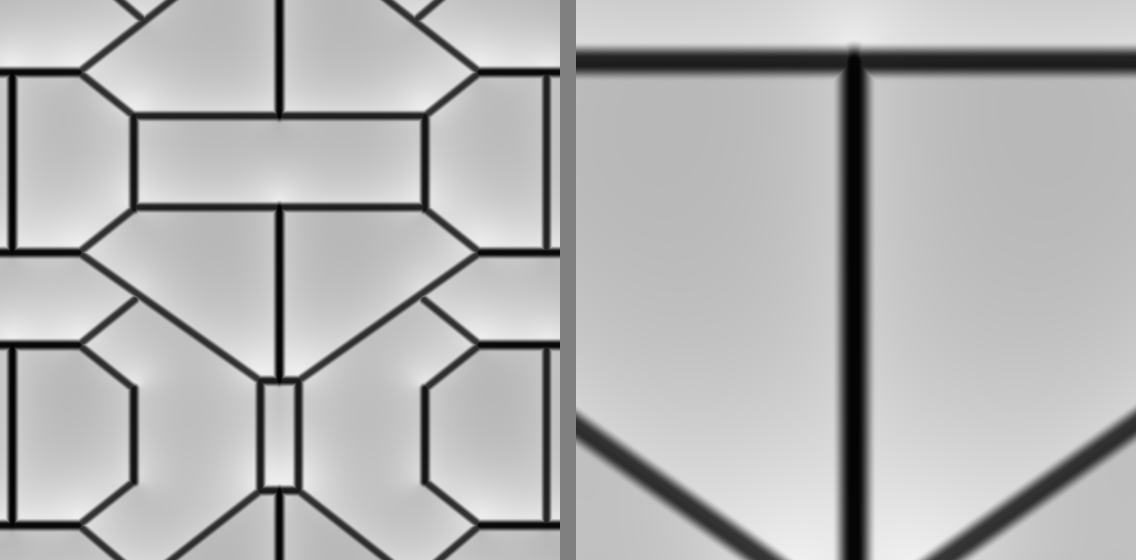
Left, the full canvas; right, a detail of the centre.
Write a WebGL 2 fragment shader that draws this pattern.

```glsl
#version 300 es
precision highp float;

uniform vec2 u_resolution;
out vec4 fragColor;

float ink = 0.0;    // darkness of the seams
float shadow = 1.0; // remaining room for edge light

// Adds one seam from a to b, wrapped vertically, with light on the tile above it
void seam(vec2 p, vec2 a, vec2 b, float strength) {
  vec2 middle = 0.5 * (a + b);
  vec2 halfSpan = 0.5 * (b - a);
  vec2 q = p - middle;
  q.y -= floor(q.y + 0.5);
  float along = clamp(dot(q, halfSpan) / dot(halfSpan, halfSpan), -1.0, 1.0);
  vec2 away = q - halfSpan * along;
  float dist = length(away);
  float facing = 0.5 + 0.5 * away.y / (dist + 0.0005);
  float width = mix(0.0105, 0.0135, smoothstep(0.7, 1.0, strength));
  ink = max(ink, strength * smoothstep(width, 0.002, dist));
  shadow *= 1.0 - 0.95 * strength * strength * facing * exp(-dist / 0.055);
}

void main() {
  vec2 uv = fract(gl_FragCoord.xy / u_resolution);
  vec2 p = vec2(abs(uv.x - 0.499), uv.y); // mirrored about the centre line

  // Clipped side tiles, two per column
  float wallStrength = uv.x < 0.5 ? 0.98 : 0.84;
  for (int i = 0; i < 2; i++) {
    float centre = i == 0 ? 0.710 : 0.223;
    seam(p, vec2(0.477, centre - 0.161), vec2(0.477, centre + 0.161), wallStrength);
    seam(p, vec2(0.260, centre - 0.083), vec2(0.260, centre + 0.083), 0.91);
    for (float side = -1.0; side < 2.0; side += 2.0) {
      vec2 corner = vec2(0.358, centre + 0.161 * side);
      seam(p, corner, vec2(0.52, corner.y), 0.96);
      seam(p, corner, vec2(0.260, centre + 0.083 * side), 0.78);
    }
  }

  // Wide bar and narrow post
  seam(p, vec2(0.0, 0.793), vec2(0.260, 0.793), 0.85);
  seam(p, vec2(0.0, 0.630), vec2(0.260, 0.630), 0.85);
  seam(p, vec2(0.0, 0.320), vec2(0.034, 0.320), 0.88);
  seam(p, vec2(0.0, 0.124), vec2(0.034, 0.124), 0.88);
  seam(p, vec2(0.034, 0.124), vec2(0.034, 0.320), 0.88);

  // Central splits
  seam(p, vec2(0.0, 0.320), vec2(0.0, 0.630), 0.98);
  seam(p, vec2(0.0, -0.207), vec2(0.0, 0.124), 0.98);

  // Long diagonals and their branches
  seam(p, vec2(0.034, 0.320), vec2(0.358, 0.549), 0.77);
  seam(p, vec2(0.034, 0.124), vec2(0.358, -0.129), 0.77);
  seam(p, vec2(0.358, 0.384), vec2(0.258, 0.465), 0.77);
  seam(p, vec2(0.358, 0.062), vec2(0.243, -0.036), 0.77);

  float tile = 0.68 + 0.28 * (1.0 - shadow);
  fragColor = vec4(vec3(tile * (1.0 - ink)), 1.0);
}
```
